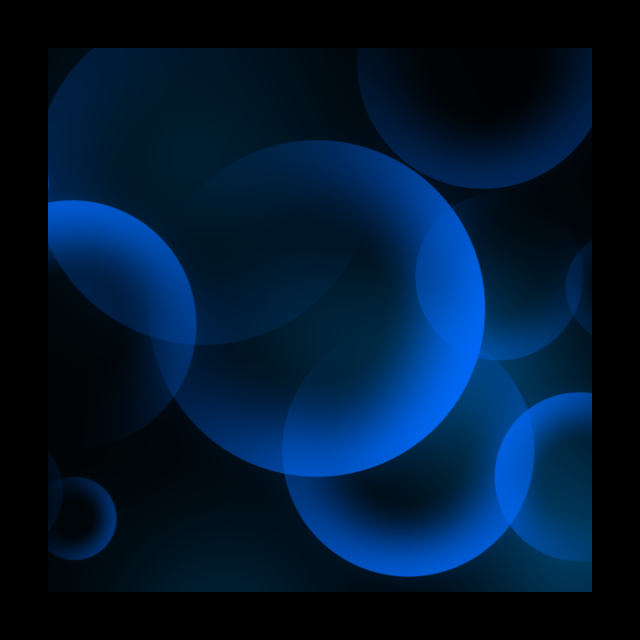
This background is drawn by a Shadertoy shader. Its source:

```glsl
// Translucent blue discs with lit rims over a dark teal glow, framed in black.
#define DISC_COUNT 11
#define GLOW_COUNT 5
#define FRAME_HALF 0.425
#define RIM_START 0.38
#define HALO_GAIN 0.12
#define HALO_DECAY 10.0
#define RIM_BLUE vec3(0.0, 0.40, 0.95)
#define GLOW_TEAL vec3(0.0, 0.61, 1.0)
#define BASE_DARK vec3(0.0, 0.012, 0.02)

// Soft background lights: centre, radius, brightness
const vec4 glows[GLOW_COUNT] = vec4[](
    vec4(0.30, 0.76, 0.22, 0.16),
    vec4(0.74, 0.42, 0.17, 0.33),
    vec4(0.90, 0.14, 0.17, 0.33),
    vec4(0.35, 0.02, 0.18, 0.19),
    vec4(0.50, 0.47, 0.14, 0.14));

// Discs: centre, radius, direction of the lit rim in degrees
const vec4 discs[DISC_COUNT] = vec4[](
    vec4(0.318, 0.725, 0.264, 200.0),
    vec4(0.112, 0.492, 0.195, 85.0),
    vec4(0.755, 0.902, 0.197, -70.0),
    vec4(0.638, 0.296, 0.197, -75.0),
    vec4(0.495, 0.518, 0.263, -25.0),
    vec4(0.780, 0.568, 0.131, -120.0),
    vec4(0.905, 0.255, 0.132, 150.0),
    vec4(0.117, 0.190, 0.065, -15.0),
    vec4(0.970, 0.551, 0.086, 180.0),
    vec4(0.000, 0.232, 0.098, 0.0),
    vec4(0.010, 0.714, 0.066, 0.0));

const float strengths[DISC_COUNT] = float[](
    0.25, 0.80, 0.33, 0.85, 1.0, 0.42, 0.80, 0.45, 0.18, 0.10, 0.60);

vec3 background(vec2 p) {
    float light = 0.0;
    for (int i = 0; i < GLOW_COUNT; i++) {
        vec2 offset = (p - glows[i].xy) / glows[i].z;
        light += glows[i].w * exp(-dot(offset, offset));
    }
    return BASE_DARK + GLOW_TEAL * light;
}

// Opacity of a disc: a rim lit from one side, with a faint outer halo
float discOpacity(vec2 p, vec4 disc, float pixel) {
    vec2 offset = p - disc.xy;
    float dist = length(offset);
    float q = dist / disc.z;
    float angle = radians(disc.w);
    vec2 lightDir = vec2(cos(angle), sin(angle));
    float facing = 0.5 + 0.5 * dot(offset / max(dist, 0.0001), lightDir);
    float rim = smoothstep(RIM_START, 1.0, q);
    float halo = HALO_GAIN * exp(-HALO_DECAY * max(q - 1.0, 0.0));
    float inside = 1.0 - smoothstep(disc.z - pixel, disc.z + pixel, dist);
    return facing * mix(halo, rim, inside);
}

void mainImage(out vec4 fragColor, in vec2 fragCoord) {
    float pixel = 1.0 / min(iResolution.x, iResolution.y);
    vec2 p = (fragCoord - 0.5 * iResolution.xy) * pixel + 0.5;

    vec3 color = background(p);
    for (int i = 0; i < DISC_COUNT; i++) {
        float opacity = strengths[i] * discOpacity(p, discs[i], pixel);
        color = mix(color, RIM_BLUE, opacity);
    }

    // Black frame
    vec2 fromCentre = abs(p - 0.5);
    float edge = max(fromCentre.x, fromCentre.y) - FRAME_HALF;
    color *= 1.0 - smoothstep(-0.5 * pixel, 0.5 * pixel, edge);
    fragColor = vec4(color, 1.0);
}
```
